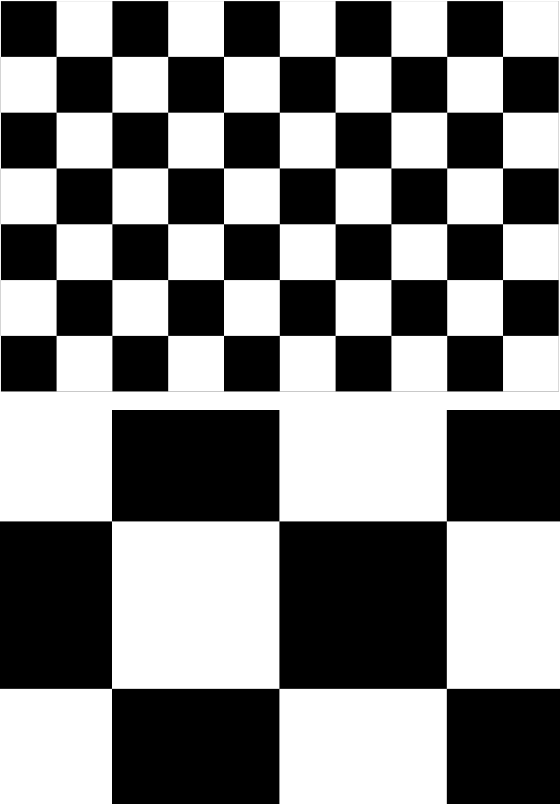
Top: the whole. Bottom: its middle third, enlarged.
Write a Shadertoy shader that draws this pattern.

```glsl
// Black and white checkerboard, ten columns by seven rows, with a thin white margin.

const vec2 CELLS = vec2(10.0, 7.0);
const float CELL_SIZE = 0.09965;              // in canvas widths
const vec2 TOP_LEFT = vec2(0.0014, 0.0019);   // margin in canvas widths
const vec3 INK = vec3(0.0);
const vec3 PAPER = vec3(1.0);

// Square wave of period two with edges smoothed over one pixel: +1 then -1.
vec2 smoothSquareWave(vec2 p, float pixel) {
    vec2 edgeDistance = 0.5 - abs(mod(p + 0.5, 2.0) - 1.0);
    return clamp(2.0 * edgeDistance / pixel, -1.0, 1.0);
}

// Coverage of the rectangle from the origin to size.
float rectCoverage(vec2 p, vec2 size, float pixel) {
    vec2 inside = clamp(0.5 + min(p, size - p) / pixel, 0.0, 1.0);
    return inside.x * inside.y;
}

// Ink coverage where both axis waves share a sign.
float checker(vec2 p, float pixel) {
    vec2 wave = smoothSquareWave(p, pixel);
    return 0.5 + 0.5 * wave.x * wave.y;
}

void mainImage(out vec4 fragColor, in vec2 fragCoord) {
    // Cell coordinates, counted right and down from the top left corner
    vec2 fromTop = vec2(fragCoord.x, iResolution.y - fragCoord.y) / iResolution.x;
    vec2 cell = (fromTop - TOP_LEFT) / CELL_SIZE;
    float pixel = 1.0 / (iResolution.x * CELL_SIZE);

    float ink = checker(cell, pixel) * rectCoverage(cell, CELLS, pixel);
    fragColor = vec4(mix(PAPER, INK, ink), 1.0);
}
```
